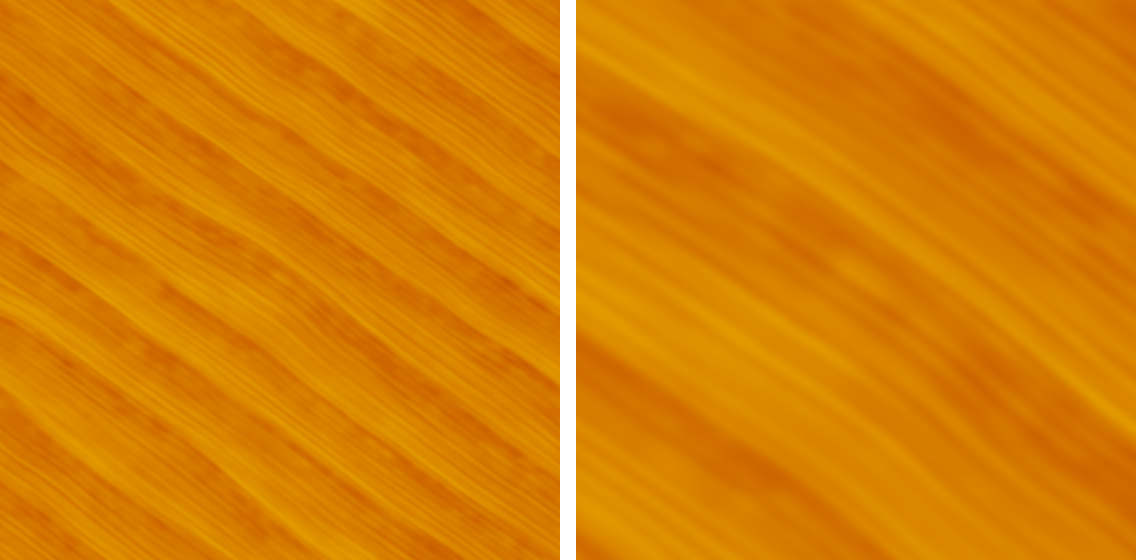
Left: the whole. Right: its middle third, enlarged.
Give the GLSL for this texture, as a Shadertoy shader.

```glsl
// Amber wind-combed bands running down to the right, each with a crisp bright
// crest fading through fine ripples into a mottled dark trough.
// Built from a warped sawtooth and value noise on sheared lattices that wrap.

const float TAU = 6.2831853;
const vec3 RUST = vec3(0.76, 0.30, 0.0);
const vec3 GOLD = vec3(0.885, 0.60, 0.0);

// Integer hash of a lattice corner, 0 to 1
float hash(vec2 corner, uint seed) {
    uvec2 h = uvec2(ivec2(corner)) * uvec2(1597334673u, 3812015801u);
    uint n = (h.x ^ h.y ^ (seed * 668265263u)) * 2246822519u;
    n = (n ^ (n >> 15)) * 3266489917u;
    n ^= n >> 16;
    return float(n & 65535u) / 65535.0;
}

// Fold a corner back into the unit tile so that opposite edges agree
float cornerValue(vec2 corner, mat2 lattice, mat2 toTile, uint seed) {
    vec2 tile = floor(toTile * corner + 0.0001);
    return hash(round(corner - lattice * tile), seed);
}

// Smooth value noise, -1 to 1; an integer lattice matrix makes it tile
float noise(vec2 p, mat2 lattice, uint seed) {
    mat2 toTile = inverse(lattice);
    vec2 u = lattice * p;
    vec2 cell = floor(u);
    vec2 f = u - cell;
    f = f * f * f * (f * (f * 6.0 - 15.0) + 10.0);
    float a = cornerValue(cell, lattice, toTile, seed);
    float b = cornerValue(cell + vec2(1, 0), lattice, toTile, seed);
    float c = cornerValue(cell + vec2(0, 1), lattice, toTile, seed);
    float d = cornerValue(cell + vec2(1, 1), lattice, toTile, seed);
    return 2.0 * mix(mix(a, b, f.x), mix(c, d, f.x), f.y) - 1.0;
}

// Lattice with cells stretched along the bands
mat2 grain(float across, float along) {
    return mat2(5.0 * across, along, 7.0 * across, -along);
}

// Gentle bends shared by bands, ripples and streaks
vec2 bend(vec2 p) {
    float slow = noise(p, mat2(3, 1, -1, 3), 1u);
    float quick = noise(p, mat2(9, 6, -6, 9), 2u);
    return p + vec2(0.0, 0.011 * slow + 0.004 * quick);
}

// Crest profile: quick rise from the trough, then a slow fade
float crest(float f) {
    return smoothstep(0.0, 0.17, f) * (1.0 - pow(f, 1.4));
}

// Evenly spaced fine ripples; whole-number waves keep them tiling
float ripples(vec2 p, vec2 waves, float drift) {
    return cos(TAU * (dot(p, waves) + drift));
}

float bandTone(vec2 p) {
    vec2 q = bend(p);
    float shift = 0.13 * noise(q, grain(1.0, 2.0), 3u);
    float f = fract(dot(q, vec2(5, 7)) + shift);
    float ridge = crest(f);
    float trough = 1.0 - smoothstep(0.1, 0.6, ridge);

    // Two crossing sets of ripples, stronger on the lit slopes
    float drift = 0.35 * noise(q, grain(2.0, 3.0), 4u);
    float ripple = ripples(q, vec2(37, 52), drift + 4.0 * shift)
                 + 0.45 * ripples(q, vec2(54, 73), -drift);
    float patchy = 0.8 + 0.4 * noise(q, grain(2.0, 4.0), 11u);
    float rippleGain = 0.085 * patchy * (1.0 - 0.4 * trough);

    // Long streaks and soft mottling, heaviest in the troughs
    float streak = 0.07 * noise(q, grain(3.0, 5.0), 5u)
                 + 0.09 * noise(q, grain(9.0, 8.0), 6u);
    float mottle = noise(q, mat2(26, 22, 36, -22), 7u)
                 + 0.7 * noise(q, mat2(45, 40, 62, -40), 8u);

    float strength = 0.37 + 0.10 * noise(p, mat2(3, -2, 2, 3), 10u);
    return 0.46 + strength * ridge + rippleGain * ripple + streak
         + (0.035 + 0.075 * trough) * mottle;
}

void mainImage(out vec4 fragColor, in vec2 fragCoord) {
    vec2 p = fragCoord / iResolution.xy;
    float tone = clamp(bandTone(p), 0.0, 1.0);
    fragColor = vec4(mix(RUST, GOLD, tone), 1.0);
}
```
